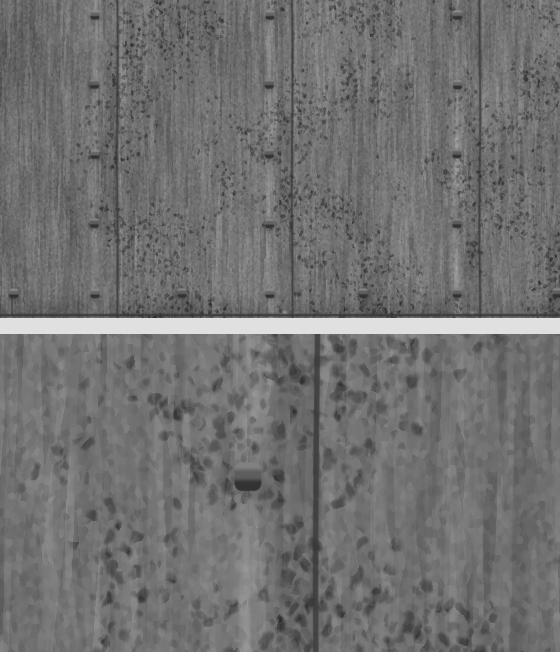
Top: the whole. Bottom: its middle third, enlarged.
This texture is drawn by a Shadertoy shader. Its source:

```glsl
// Weathered grey steel plates: upright panels with lapped seams, a column of
// rivets beside each seam and one rivet row along the foot. Cellular noise
// makes the pits, grain and streaks; layered sines spread the wear in patches.

const float ROW_BASE = 0.078;     // height of the lowest rivet row
const float ROW_STEP = 0.219;     // vertical rivet spacing
const float COLUMN_INSET = 0.071; // from rivet column to seam
const float FOOT_SEAM = 0.009;

float hash(vec2 p) {
    return fract(sin(dot(p, vec2(127.1, 311.7))) * 43758.5);
}

// Cellular noise: x = distance to nearest point, y = random value of its cell
vec2 cells(vec2 p) {
    vec2 base = floor(p);
    vec2 best = vec2(9.0, 0.0);
    for (int j = -1; j <= 1; j++) {
        for (int i = -1; i <= 1; i++) {
            vec2 id = base + vec2(i, j);
            vec2 point = id + vec2(hash(id), hash(id + 37.0));
            float d = length(p - point);
            if (d < best.x) best = vec2(d, hash(id + 71.0));
        }
    }
    return best;
}

// Layered sines, roughly -1 to 1
float waves(vec2 p) {
    float sum = 0.0, amp = 0.55;
    for (int i = 0; i < 4; i++) {
        sum += amp * sin(p.x + 1.6 * sin(p.y + float(i)));
        p = mat2(1.3, 1.1, -1.1, 1.3) * p + 2.3;
        amp *= 0.65;
    }
    return sum;
}

// Signed speckle whose strength fades away from each cell centre
float speckle(vec2 p) {
    vec2 c = cells(p);
    return (c.y - 0.5) * (1.0 - smoothstep(0.3, 1.0, c.x));
}

// Corrosion pits; density is the share of cells that hold one
float pits(vec2 p, float density) {
    vec2 c = cells(p);
    float present = smoothstep(1.0 - density, 1.1 - density, c.y);
    return present * (1.0 - smoothstep(0.2, 0.6, c.x));
}

float line(float d, float halfWidth, float pixel) {
    return 1.0 - smoothstep(halfWidth - pixel, halfWidth + pixel, abs(d));
}

float glow(float d, float width) {
    return exp(-d * d / (width * width));
}

// Panels widen slightly from left to right
float seamX(float k) {
    return 0.369 + 0.53 * k + 0.02 * k * k;
}

// Square-shouldered head, lit on top, with a dark lower lip and soft shadow
float rivet(float tone, vec2 p, vec2 centre, float pixel) {
    float wear = hash(floor(centre * 50.0));
    vec2 d = p - centre - 0.003 * vec2(wear - 0.5, 0.5 - wear);
    float shadow = exp(-dot(d + vec2(0.0, 0.007), d + vec2(0.0, 0.007)) / 0.0004);
    tone -= 0.11 * shadow;
    float edge = length(max(abs(d) - vec2(0.006, 0.007), 0.0)) - 0.008;
    float head = mix(0.20, 0.36 + 0.05 * wear, smoothstep(-0.007, 0.0, d.y));
    head = mix(head, 0.50 + 0.05 * wear, smoothstep(0.004, 0.011, d.y));
    return mix(tone, head, 1.0 - smoothstep(-pixel, pixel, edge));
}

// Plate surface: broad stains, drawn-out streaks, fine grain and pits
float plate(vec2 p) {
    float tone = 0.452 + 0.022 * waves(p * vec2(9.0, 5.0));
    tone += 0.09 * speckle(p * vec2(120.0, 9.0));
    tone += 0.07 * speckle(p * vec2(45.0, 3.5) + 19.0);
    tone += 0.08 * speckle(p * vec2(150.0, 110.0));
    float patchy = smoothstep(-0.5, 0.9, waves(p * vec2(10.0, 8.0) + 4.0));
    float density = 0.04 + 0.40 * patchy * smoothstep(0.15, 0.45, p.x);
    vec2 warped = p + 0.004 * vec2(waves(p * 90.0), waves(p.yx * 80.0));
    tone -= 0.13 * pits(warped * vec2(72.0, 58.0), density);
    tone -= 0.08 * pits(warped * vec2(115.0, 85.0) + 50.0, density);
    tone -= 0.045 * (1.0 - smoothstep(0.0, 0.37, p.x));
    return tone - 0.06 * (1.0 - smoothstep(0.015, 0.08, p.y));
}

void mainImage(out vec4 fragColor, in vec2 fragCoord) {
    vec2 p = fragCoord / iResolution.y;
    float pixel = 1.0 / iResolution.y;
    float tone = plate(p);
    float run = 0.5 + speckle(p * vec2(80.0, 5.0) + 7.0);
    float row = clamp(round((p.y - ROW_BASE) / ROW_STEP), 0.0, 4.0);
    float rowY = ROW_BASE + ROW_STEP * row;

    for (int i = 0; i < 4; i++) {
        float k = float(i);
        float toSeam = p.x - seamX(k) - 0.0012 * sin(p.y * 9.0 + k);
        float columnX = seamX(k) - COLUMN_INSET;
        float middleX = 0.5 * (columnX + seamX(k - 1.0) - COLUMN_INSET);
        // Lapped strip, pale runs under the rivets, then the seam itself
        float strip = smoothstep(-0.055, -0.035, toSeam) * (1.0 - step(0.0, toSeam));
        tone -= 0.025 * strip;
        tone += 0.13 * run * glow(p.x - columnX, 0.011);
        tone += 0.07 * run * glow(toSeam - 0.010, 0.005);
        tone -= 0.06 * glow(toSeam, 0.009);
        tone = mix(tone, 0.23, 0.8 * line(toSeam, 0.0028, pixel));
        tone = rivet(tone, p, vec2(columnX, rowY), pixel);
        tone = rivet(tone, p, vec2(middleX, ROW_BASE), pixel);
        // Bare chip where the seam meets the foot
        float chip = length(p - vec2(seamX(k) - 0.025, 0.016));
        tone += 0.22 * hash(vec2(k, 3.0)) * glow(chip, 0.008);
    }

    tone = mix(tone, 0.22, 0.85 * line(p.y - FOOT_SEAM, 0.004, pixel));
    fragColor = vec4(vec3(clamp(tone, 0.0, 1.0)), 1.0);
}
```
